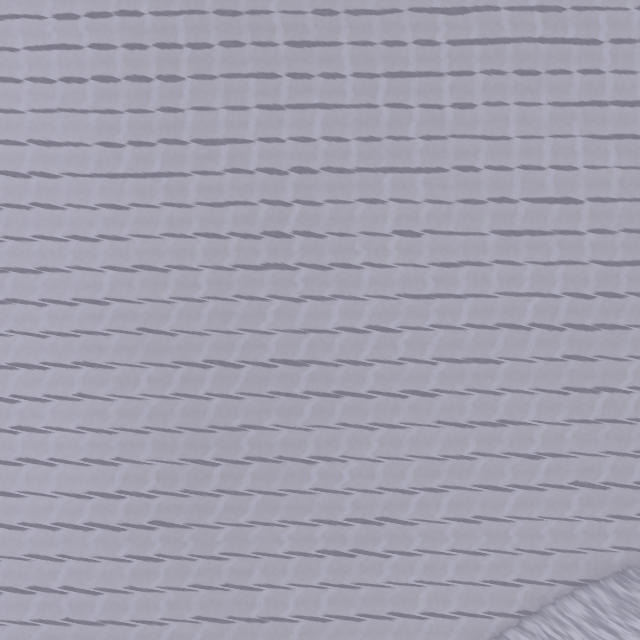
Reproduce this texture procedurally as a Shadertoy shader.

```glsl
const vec3 CLOTH = vec3(0.65, 0.64, 0.69);
const vec3 SLIT = vec3(0.485, 0.475, 0.535);
const vec3 THREAD = vec3(0.69, 0.70, 0.78);
const vec3 FUR_DARK = vec3(0.55, 0.55, 0.61);
const vec3 FUR_LIGHT = vec3(0.71, 0.71, 0.77);
const float ROWS = 20.05;
const float COLUMNS = 19.7;

float hash(vec2 p) {
    vec3 q = fract(vec3(p.xyx) * 0.1031);
    q += dot(q, q.yzx + 33.33);
    return fract((q.x + q.y) * q.z);
}

float noise(vec2 p) {
    vec2 i = floor(p), f = fract(p);
    f = f * f * (3.0 - 2.0 * f);
    return mix(mix(hash(i), hash(i + vec2(1, 0)), f.x),
               mix(hash(i + vec2(0, 1)), hash(i + vec2(1, 1)), f.x), f.y);
}

float fbm(vec2 p) {
    float sum = 0.0, gain = 0.5;
    for (int i = 0; i < 3; i++) {
        sum += gain * noise(p);
        p = p * 2.03 + 17.1;
        gain *= 0.5;
    }
    return sum / 0.875;
}

// Woven grid position: x counts threads, y counts slits downward
vec2 weaveCoord(vec2 uv) {
    float down = 1.0 - uv.y;
    float sag = 0.005 * (noise(vec2(uv.x * 5.0, down * 4.0)) - 0.5);
    return vec2((uv.x - 0.08 * down) * COLUMNS - 0.5,
                (down + 0.014 * uv.x - 0.026 + sag) * ROWS);
}

// Frayed dark opening; the ends taper where a thread pulls it shut
float slitMask(float u, float d, float row, float tilt, float tie) {
    float gap = abs(u - round(u));
    float cell = floor(u);
    float pinch = mix(1.0, smoothstep(-0.06, 0.32, gap), tie);
    float size = mix(0.055, 0.12, hash(vec2(cell, row + 40.0)));
    size = mix(size, 0.12 * noise(vec2(u * 0.6, row * 7.3)) + 0.035, 0.5);
    float center = 0.15 * tilt * (fract(u) - 0.5) * tie
                 + 0.08 * (noise(vec2(u * 0.9, row * 3.7)) - 0.5);
    float fray = 0.07 * (fbm(vec2(u * 9.0 - d * 12.0, row * 5.1 + d * 7.0)) - 0.5);
    float dist = abs(d - center) - size * pinch + fray;
    return 1.0 - smoothstep(-0.045, 0.035, dist);
}

// Pale knotted vertical thread
float threadMask(float u, float v, float width) {
    float id = round(u);
    float wobble = 0.12 * (noise(vec2(id * 9.1, v * 5.0)) - 0.5);
    float knots = 0.35 + 0.65 * fbm(vec2(u * 12.0, v * 9.0));
    float wear = smoothstep(0.1, 0.75, noise(vec2(id * 5.7, v * 1.3)));
    return (1.0 - smoothstep(width * 0.3, width, abs(u - id + wobble))) * knots * (0.4 + 0.6 * wear);
}

vec3 cloth(vec2 uv) {
    vec2 w = weaveCoord(uv);
    float row = round(w.y);
    float d = w.y - row;
    float tilt = smoothstep(1.05, 0.45, uv.y + 0.2 * uv.x);
    float u = w.x + 0.14 * (hash(vec2(row, 3.0)) - 0.5);
    float slanted = u - mix(0.8, 3.2, tilt) * d * exp(-30.0 * d * d);

    // Soft light and fine grain
    vec3 color = CLOTH + 0.018 * (fbm(uv * 3.0) - 0.5);
    color += vec3(0.018, 0.020, 0.028) * smoothstep(0.35, 0.0, uv.x);
    color += 0.016 * (noise(uv * 190.0) - 0.5);
    color -= 0.014 * smoothstep(0.2, 0.5, abs(d));

    color = mix(color, THREAD, 0.62 * threadMask(slanted, w.y, 0.17));

    // Openings, then the threads that cross them
    float tie = smoothstep(0.2, 0.6, hash(vec2(round(slanted), row)) + 0.35 * tilt);
    float slit = slitMask(slanted, d, row, tilt, tie);
    vec3 shade = SLIT + 0.05 * (fbm(vec2(u * 7.0, w.y * 14.0)) - 0.5);
    color = mix(color, shade, slit * 0.97);
    float crossing = 1.0 - smoothstep(0.025, 0.085, abs(slanted - round(slanted)));
    return mix(color, CLOTH + 0.015, 0.75 * crossing * tie * slit);
}

// Brushed fibres running diagonally
vec3 fur(vec2 uv) {
    vec2 along = vec2(0.83, -0.56);
    vec2 p = vec2(dot(uv, along), dot(uv, vec2(-along.y, along.x)));
    p.y += 0.008 * noise(p * 25.0);
    float strands = fbm(p * vec2(28.0, 190.0));
    return mix(FUR_DARK, FUR_LIGHT, smoothstep(0.15, 0.75, strands));
}

void mainImage(out vec4 fragColor, in vec2 fragCoord) {
    vec2 uv = fragCoord / iResolution.xy;
    vec3 color = cloth(uv);

    // Folded furry corner with a shaded, hairy rim
    float along = (uv.x - 0.765) / 0.235;
    float rim = uv.y - 0.118 * along - 0.012 * sin(3.14 * clamp(along, 0.0, 1.0));
    rim += 0.016 * (fbm(vec2(uv.x * 110.0 + uv.y * 70.0, uv.y * 35.0)) - 0.5);
    color = mix(color, SLIT, 0.4 * exp(-max(rim, 0.0) * 90.0));
    vec3 corner = mix(fur(uv), SLIT, 0.75 * exp(min(rim, 0.0) * 110.0));
    color = mix(color, corner, smoothstep(0.003, -0.003, rim));
    fragColor = vec4(color, 1.0);
}
```
